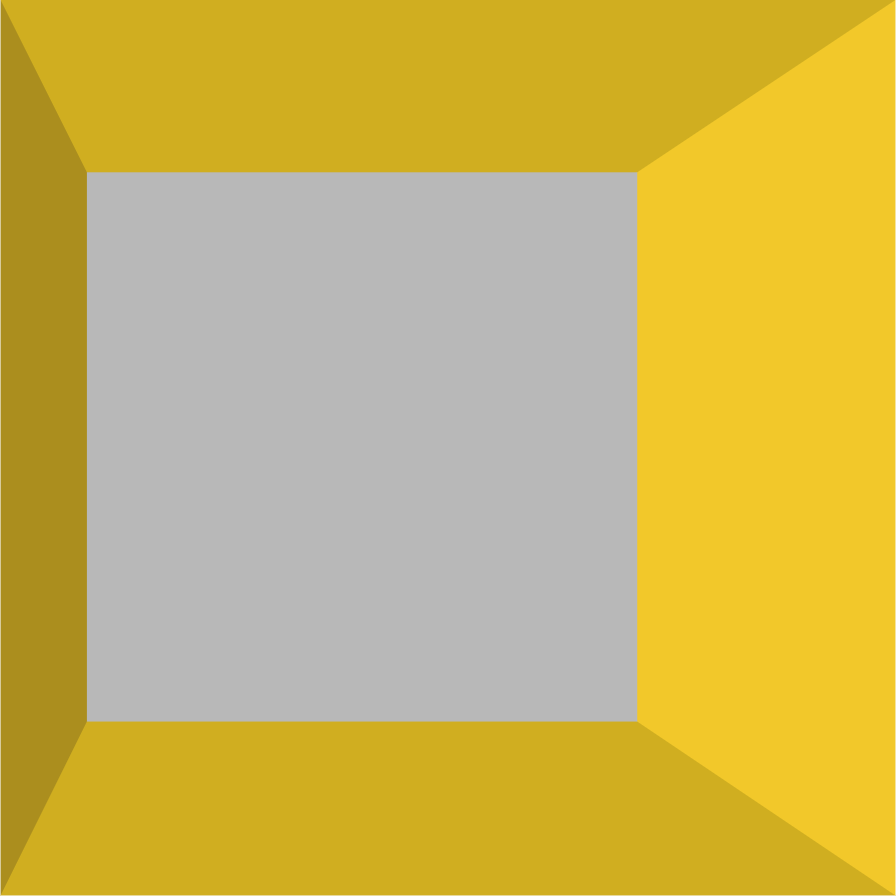
Give the GLSL for this background, as a WebGL 2 fragment shader.

```glsl
#version 300 es
precision highp float;

uniform vec2 u_resolution;
out vec4 fragColor;

const vec3 PAPER = vec3(0.97, 0.97, 0.96);
const vec3 BACK_GRAY = vec3(0.722, 0.722, 0.723);
const vec3 GOLD = vec3(0.814, 0.682, 0.124);
const vec3 BRIGHT_GOLD = vec3(0.950, 0.785, 0.165);
const vec3 DARK_GOLD = vec3(0.670, 0.557, 0.118);

// Signed distance to the line a-b, negative on its left
float lineSide(vec2 p, vec2 a, vec2 b) {
    vec2 along = normalize(b - a);
    vec2 offset = p - a;
    return offset.x * along.y - offset.y * along.x;
}

// Wall between two receding edges, negative inside
float wallDistance(vec2 p, vec2 outerStart, vec2 innerStart, vec2 innerEnd, vec2 outerEnd) {
    return max(lineSide(p, outerStart, innerStart), lineSide(p, innerEnd, outerEnd));
}

// Signed distance to a box given by two opposite corners
float boxDistance(vec2 p, vec2 low, vec2 high) {
    vec2 q = abs(p - 0.5 * (low + high)) - 0.5 * (high - low);
    return length(max(q, 0.0)) + min(max(q.x, q.y), 0.0);
}

// Antialiased fill of a signed distance
float coverage(float d, float pixel) {
    return clamp(0.5 - d / pixel, 0.0, 1.0);
}

void main() {
    vec2 p = gl_FragCoord.xy / u_resolution;
    float pixel = 1.0 / min(u_resolution.x, u_resolution.y);

    // Front opening and back panel of the box
    vec2 outerLow = vec2(0.00065, 0.00065);
    vec2 outerHigh = vec2(0.99935, 1.0);
    vec2 innerLow = vec2(0.0970, 0.1947);
    vec2 innerHigh = vec2(0.7112, 0.8077);

    // Side walls in front of the floor and ceiling
    float leftWall = wallDistance(p, outerLow, innerLow,
        vec2(innerLow.x, innerHigh.y), vec2(outerLow.x, outerHigh.y));
    float rightWall = wallDistance(p, outerHigh, innerHigh,
        vec2(innerHigh.x, innerLow.y), vec2(outerHigh.x, outerLow.y));

    vec3 color = mix(GOLD, DARK_GOLD, coverage(leftWall, pixel));
    color = mix(color, BRIGHT_GOLD, coverage(rightWall, pixel));

    // Back panel, then the thin pale rim
    color = mix(color, BACK_GRAY, coverage(boxDistance(p, innerLow, innerHigh), pixel));
    color = mix(PAPER, color, coverage(boxDistance(p, outerLow, outerHigh), pixel));
    fragColor = vec4(color, 1.0);
}
```
